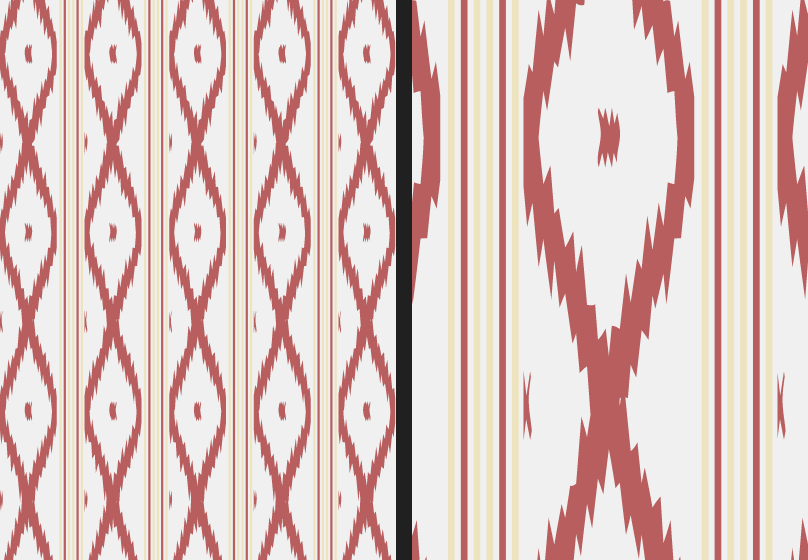
Left: the whole. Right: its middle third, enlarged.
Give the GLSL for this pattern, as a WebGL 1 fragment shader.

```glsl
precision highp float;
// Ikat stripe cloth: columns of ragged lozenge chains between bands of fine stripes.
// Each lozenge is an outer outline minus an inner one, and both are shifted
// vertically by random thread-like teeth. Lengths are in column widths.
uniform vec2 u_resolution;

const vec3 PAPER = vec3(0.94, 0.94, 0.94);
const vec3 RED   = vec3(0.72, 0.37, 0.37);
const vec3 CREAM = vec3(0.93, 0.89, 0.75);

const float COLUMNS      = 4.681;  // columns across the canvas
const float ROW_HEIGHT   = 2.112;  // one lozenge
const float FIRST_ROW    = 1.759;  // height of the lowest lozenge centre
const float BAND_HALF    = 0.336;  // half width of the lozenge band

const float OUTER_REACH  = 0.397;  // outer half width before the band clips it
const float OUTER_SLOPE  = 0.32;
const float INNER_HALF   = 0.280;  // half width of the opening
const float INNER_HEIGHT = 0.79;   // half height of the opening
const float INNER_CURVE  = 1.3;
const float TOOTH_WIDTH  = 0.043;
const float TOOTH_LENGTH = 0.19;
const float WANDER       = 0.025;  // slow drift of the ragged edges

const vec2  DOT_HALF     = vec2(0.038, 0.118);
const vec2  MARK_SIZE    = vec2(0.034, 0.135);
const float FINE_TOOTH   = 0.026;

const float STRIPE_FIRST = 0.7155;
const float STRIPE_STEP  = 0.0504;
const float STRIPE_HALF  = 0.0132;
const int   SAMPLES      = 4;      // per axis, for smooth ragged edges

float hash(float n, float seed) {
  return fract(sin(n * 12.9898 + seed * 78.233) * 4375.85);
}

// Pointed teeth of random height and lean, from 0 to 1.
float teeth(float x, float width, float seed) {
  float id = floor(x / width);
  float f = fract(x / width);
  float tip = mix(0.25, 0.75, hash(id, seed));
  float rise = min(f / tip, (1.0 - f) / (1.0 - tip));
  return rise * mix(0.35, 1.0, hash(id, seed + 7.3));
}

// Vertical shift of an edge, blending the teeth of the lower and upper half.
float raggedShift(vec2 p, float seed) {
  float lower = teeth(p.x, TOOTH_WIDTH, seed);
  float upper = teeth(p.x, TOOTH_WIDTH, seed + 1.7);
  float t = mix(lower, upper, smoothstep(-0.1, 0.1, p.y));
  float drift = sin(p.x * 23.0 + seed * 2.0) + 0.6 * sin(p.x * 51.0 + seed * 5.0);
  return TOOTH_LENGTH * (t - 0.33) + WANDER * drift;
}

// 1 inside the dyed parts of one lozenge; p is relative to its centre.
float lozenge(vec2 p, float row) {
  float seed = row * 3.1 + 20.0;
  float x = abs(p.x);
  float y = abs(p.y);

  float outerY = y - raggedShift(p, seed);
  float innerY = max(y + raggedShift(p, seed + 11.0), 0.0);
  float outerHalf = OUTER_REACH - OUTER_SLOPE * outerY;
  float innerHalf = INNER_HALF * (1.0 - pow(innerY / INNER_HEIGHT, INNER_CURVE));
  float ring = step(x, outerHalf) * step(innerHalf, x);

  // Centre dot with frayed ends.
  float fray = 0.075 * teeth(p.x + 0.04, FINE_TOOTH, seed + sign(p.y));
  float lean = 0.006 * sin(p.y * 30.0 + seed);
  float spot = step(abs(p.x + lean), DOT_HALF.x) * step(y, DOT_HALF.y - fray);

  // Small mark on the left edge, level with the crossing below.
  float markX = p.x + BAND_HALF;
  float markY = p.y + 0.5 * ROW_HEIGHT;
  float cut = 0.13 * teeth(markX, FINE_TOOTH, seed + 4.0 + step(markY, 0.0));
  float taper = MARK_SIZE.x * (0.8 + 0.2 * sin(markY * 20.0 + seed));
  float mark = step(markX, taper) * step(abs(markY), MARK_SIZE.y - cut);

  return max(ring, max(spot, mark));
}

// Union of the two nearest lozenges, so teeth run on through the crossings.
float ikat(vec2 p) {
  float x = fract(p.x) - BAND_HALF;
  float y = p.y - FIRST_ROW;
  float base = floor(y / ROW_HEIGHT);
  float dyed = 0.0;
  for (int k = 0; k < 2; k++) {
    float row = base + float(k);
    dyed = max(dyed, lozenge(vec2(x, y - row * ROW_HEIGHT), row));
  }
  return dyed * step(x, BAND_HALF);
}

void main() {
  float pixel = COLUMNS / u_resolution.x;
  vec2 p = gl_FragCoord.xy * pixel;
  vec3 color = PAPER;

  // Six stripes: cream, red, cream, cream, red, cream.
  for (int i = 0; i < 6; i++) {
    float d = abs(fract(p.x) - STRIPE_FIRST - float(i) * STRIPE_STEP) - STRIPE_HALF;
    vec3 ink = (i == 1 || i == 4) ? RED : CREAM;
    color = mix(color, ink, clamp(0.5 - d / pixel, 0.0, 1.0));
  }

  // Lozenge chain, averaged over a grid within the pixel.
  float dyed = 0.0;
  for (int i = 0; i < SAMPLES; i++) {
    for (int j = 0; j < SAMPLES; j++) {
      vec2 offset = (vec2(float(i), float(j)) + 0.5) / float(SAMPLES) - 0.5;
      dyed += ikat(p + offset * pixel);
    }
  }
  color = mix(color, RED, dyed / float(SAMPLES * SAMPLES));
  gl_FragColor = vec4(color, 1.0);
}
```
